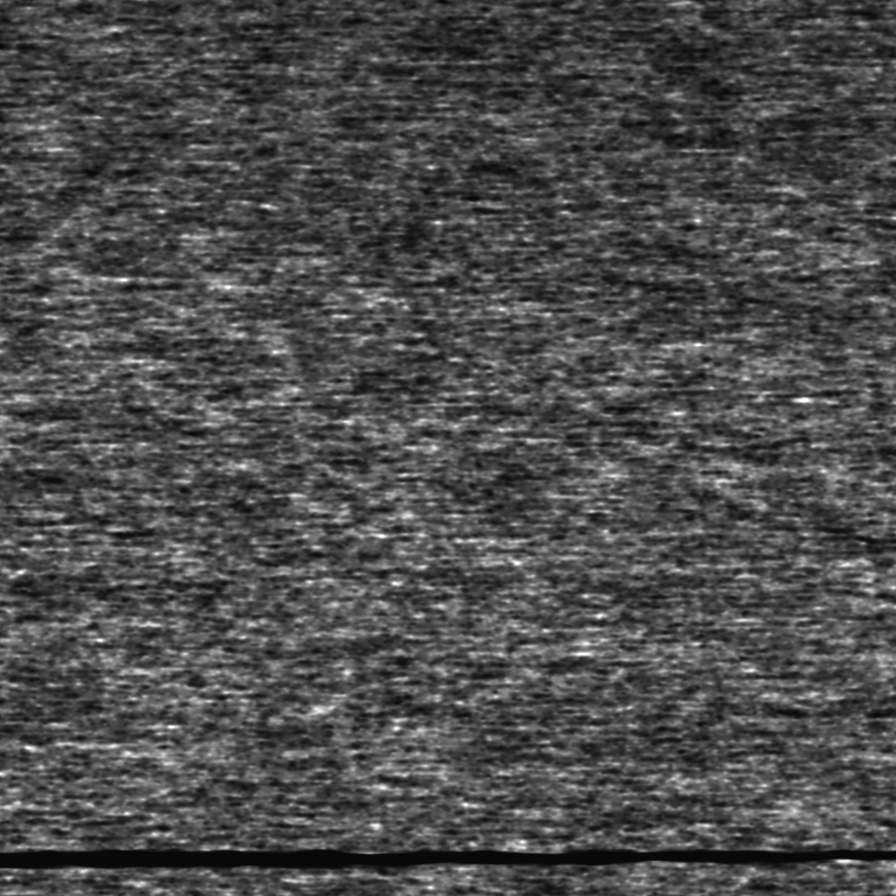
A WebGL 1 fragment shader for this texture:

```glsl
precision highp float;
// Dark grey woven grain of short horizontal streaks, crossed by a black seam near the bottom.

uniform vec2 u_resolution;

#define LOWER_TONE 0.326
#define UPPER_TONE 0.245
#define CONTRAST 0.39
#define SKEW 0.12
#define SEAM_TONE 0.03
#define SEAM_LEFT 0.040
#define SEAM_RIGHT 0.0445
#define SEAM_HALF_LEFT 0.0095
#define SEAM_HALF_RIGHT 0.0062
#define SEAM_SOFTNESS 0.0025
#define FALLOFF 4.0
#define UNIT_SPREAD 2.77

// Three random values in 0..1 for a cell
vec3 hash3(vec2 cell) {
  vec3 p = fract(cell.xyx * vec3(0.1031, 0.1030, 0.0973));
  p += dot(p, p.yxz + 33.33);
  return fract((p.xxy + p.yzz) * p.zyx);
}

// Cellular noise: soft blobs of random sign around jittered points,
// scaled to zero mean and unit deviation
float grain(vec2 uv, vec2 cellSize, float seed) {
  vec2 p = uv / cellSize + seed;
  vec2 cell = floor(p);
  vec2 local = p - cell;
  float sum = 0.0;
  for (int j = -1; j <= 1; j++) {
    for (int i = -1; i <= 1; i++) {
      vec2 offset = vec2(float(i), float(j));
      vec3 rnd = hash3(cell + offset);
      vec2 d = offset + rnd.xy - local;
      sum += (2.0 * rnd.z - 1.0) * exp(-FALLOFF * dot(d, d));
    }
  }
  return sum * UNIT_SPREAD;
}

void main() {
  vec2 uv = gl_FragCoord.xy / u_resolution;

  // Streaks from long threads down to fine speckle
  float threads = grain(uv, vec2(0.085, 0.0046), 17.3);
  float streaks = grain(uv, vec2(0.030, 0.0056), 71.9);
  float flecks = grain(uv, vec2(0.0115, 0.0055), 137.1);
  float speckle = grain(uv, vec2(0.0058, 0.0040), 211.7);
  float patches = grain(uv, vec2(0.065, 0.026), 303.5);
  float weave = 0.32 * threads + 0.52 * streaks + 0.60 * flecks
              + 0.36 * speckle + 0.24 * patches;

  // Cloth tone: darker towards the top, with brighter highlights than shadows
  float base = mix(LOWER_TONE, UPPER_TONE, smoothstep(0.45, 1.0, uv.y));
  float tone = base * (1.0 + CONTRAST * (weave + SKEW * (weave * weave - 1.0)));
  tone = max(tone, SEAM_TONE);

  // Slightly tilted seam with ragged edges
  float center = mix(SEAM_LEFT, SEAM_RIGHT, uv.x);
  float halfWidth = mix(SEAM_HALF_LEFT, SEAM_HALF_RIGHT, uv.x)
                  - 0.0009 * (streaks + patches);
  float edge = abs(uv.y - center) - halfWidth;
  float seam = 1.0 - smoothstep(-SEAM_SOFTNESS, SEAM_SOFTNESS, edge);
  tone = mix(tone, SEAM_TONE, seam);

  gl_FragColor = vec4(vec3(clamp(tone, 0.0, 1.0)), 1.0);
}
```
